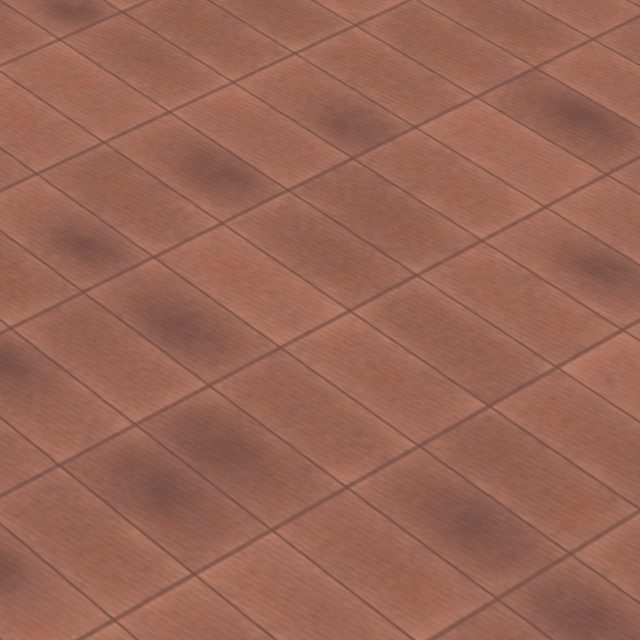
Reproduce this texture procedurally as a Shadertoy shader.

```glsl
#define CLAY vec3(0.622, 0.412, 0.352)
#define RUST vec3(0.600, 0.372, 0.295)
#define SMOKE vec3(0.420, 0.290, 0.265)
#define WORN vec3(0.730, 0.505, 0.415)
#define GROUT vec3(0.435, 0.292, 0.262)
#define JOINT_HALF vec2(0.014, 0.013)
#define RIBS_PER_TILE 13.0
#define RIB_SKEW 0.33
#define SMOKED_SHARE 0.27

// Plane to canvas: tile step across, tile step along, centre joint
const mat3 TILE_TO_CANVAS = mat3(
    0.1150, -0.0490,  0.0155,
    0.1852,  0.1221, -0.0422,
    0.5469,  0.4857,  1.0);

vec2 hash2(vec2 p) {
    vec3 q = fract(p.xyx * vec3(0.1031, 0.1030, 0.0973));
    q += dot(q, q.yzx + 33.33);
    return fract((q.xx + q.yz) * q.zy);
}

float gradientDot(vec2 corner, vec2 offset) {
    return dot(hash2(corner) * 2.0 - 1.0, offset);
}

float gradientNoise(vec2 p) {
    vec2 i = floor(p), f = fract(p);
    vec2 u = f * f * f * (f * (f * 6.0 - 15.0) + 10.0);
    vec2 e = vec2(1.0, 0.0);
    return mix(mix(gradientDot(i, f), gradientDot(i + e, f - e), u.x),
               mix(gradientDot(i + e.yx, f - e.yx), gradientDot(i + 1.0, f - 1.0), u.x), u.y);
}

float fbm(vec2 p) {
    float sum = 0.0, amplitude = 1.0;
    for (int octave = 0; octave < 4; octave++) {
        sum += amplitude * gradientNoise(p);
        p = mat2(1.6, 1.2, -1.2, 1.6) * p + 7.3;
        amplitude *= 0.55;
    }
    return sum;
}

vec3 tileColor(vec2 plane, vec2 edge) {
    vec2 id = floor(plane), local = fract(plane);
    vec2 look = hash2(id + 41.0), place = hash2(id + 97.0);
    vec2 clayPos = plane * vec2(1.0, 2.0) + look * 30.0;   // square units, own patch per tile
    float cloud = fbm(clayPos * 2.2);
    float mottle = fbm(clayPos * 9.0 + 5.0);

    // Base clay with rusty clouds in the middle
    float middle = smoothstep(0.0, 0.35, min(edge.x, edge.y * 2.0));
    vec3 color = mix(CLAY, RUST, middle * clamp(0.35 + cloud, 0.0, 0.8));
    color *= 1.0 + 0.10 * (look.x - 0.5) + 0.07 * cloud + 0.07 * mottle;

    // Pale wear along the borders, stronger at one end
    float border = exp(-9.0 * edge.x) + exp(-15.0 * edge.y);
    float end = mix(local.y, 1.0 - local.y, step(0.5, place.x));
    color = mix(color, WORN, clamp(border * (0.22 + 0.38 * end * look.y + 0.5 * cloud), 0.0, 0.7));

    // Kiln smoke: a strong stain on some tiles, a faint one on the rest
    vec2 stain = (local - vec2(mix(0.35, 0.65, place.y), mix(0.2, 0.8, place.x))) * vec2(1.5, 1.9);
    float strength = look.y < SMOKED_SHARE ? 0.75 : 0.22 * place.y;
    color = mix(color, SMOKE, strength * exp(-2.6 * dot(stain, stain)) * clamp(0.85 + 0.6 * cloud, 0.0, 1.0));

    // Fine broken ribs, slanted to the long side
    float rib = (plane.x - RIB_SKEW * plane.y) * RIBS_PER_TILE;
    float grain = gradientNoise(vec2(rib * 2.0, plane.y * 22.0));
    float wave = sin(6.2832 * (rib + 0.25 * mottle));
    return color * (1.0 + 0.022 * wave + 0.055 * grain);
}

void mainImage(out vec4 fragColor, in vec2 fragCoord) {
    vec2 canvas = fragCoord / iResolution.xy;
    vec3 projected = inverse(TILE_TO_CANVAS) * vec3(canvas.x, 1.0 - canvas.y, 1.0);
    vec2 plane = projected.xy / projected.z;
    vec2 edge = 0.5 - abs(fract(plane) - 0.5);
    vec3 color = tileColor(plane, edge);

    // Joints: thin dark ones along the tiles, wider paler ones across
    vec2 soft = fwidth(plane) * 0.7 + 0.005;
    vec2 joint = 1.0 - smoothstep(JOINT_HALF - soft, JOINT_HALF + soft, edge);
    float patchy = 0.85 + 0.3 * gradientNoise(plane * vec2(9.0, 18.0));
    color = mix(color, GROUT * 0.92, joint.x * 0.85 * patchy);
    color = mix(color, GROUT * 1.06, joint.y * 0.9 * patchy);
    fragColor = vec4(color, 1.0);
}
```
